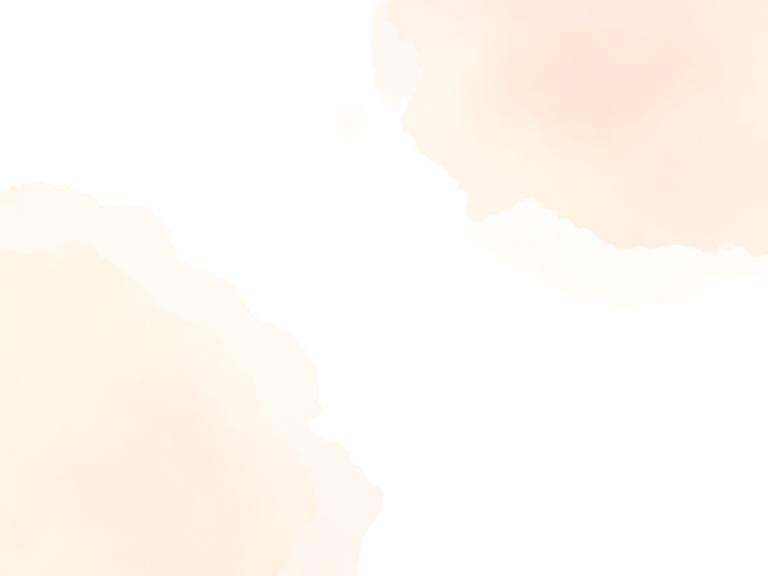
A WebGL 2 fragment shader for this background:

```glsl
#version 300 es
precision highp float;
// Pale peach watercolor washes in two opposite corners of white paper.
uniform vec2 u_resolution;
out vec4 outColor;

float hash(vec2 p) {
  p = fract(p * vec2(0.1731, 0.2317));
  p += dot(p, p.yx + 31.7);
  return fract((p.x + p.y) * p.x * 7.31);
}

float noise(vec2 p) {
  vec2 i = floor(p), f = fract(p);
  f = f * f * (3.0 - 2.0 * f);
  return mix(mix(hash(i), hash(i + vec2(1, 0)), f.x),
             mix(hash(i + vec2(0, 1)), hash(i + vec2(1, 1)), f.x), f.y);
}

float fbm(vec2 p) {
  float sum = 0.0, gain = 0.5;
  for (int i = 0; i < 5; i++) {
    sum += gain * noise(p);
    p = mat2(1.6, 1.2, -1.2, 1.6) * p + 7.3;
    gain *= 0.5;
  }
  return sum;
}

// Approximate signed distance to an ellipse
float ellipse(vec2 p, vec2 center, vec2 radius) {
  return (length((p - center) / radius) - 1.0) * min(radius.x, radius.y);
}

float blend(float a, float b) {
  float h = max(0.02 - abs(a - b), 0.0) / 0.02;
  return min(a, b) - h * h * 0.005;
}

// Soft cloud of pigment
float bloom(vec2 p, vec2 center, vec2 radius) {
  vec2 q = (p - center) / radius;
  return exp(-dot(q, q));
}

// Wash with a border of given softness and a faint line of gathered pigment
vec3 wash(vec3 paper, vec3 pigment, float d, float strength, float soft, float rimAmount) {
  float cover = smoothstep(soft, -soft, d) * strength;
  float rim = exp(-abs(d + 0.002) / 0.003) * cover * rimAmount;
  return mix(paper, pigment, cover) - vec3(0.0, 0.012, 0.022) * rim;
}

void main() {
  vec2 p = gl_FragCoord.xy / u_resolution.y;

  // Ragged displacement for borders, broad one for pigment
  vec2 ragged = vec2(fbm(p * 15.0), fbm(p * 15.0 + 40.0)) - 0.48;
  vec2 fine = vec2(fbm(p * 55.0), fbm(p * 55.0 + 17.0)) - 0.48;
  vec2 e = p + ragged * 0.062 + fine * 0.016;
  vec2 s = p + (vec2(fbm(p * 5.0 + 9.0), fbm(p * 5.0 + 23.0)) - 0.48) * 0.24;
  float mottle = fbm(p * 7.0 + 3.0) - 0.48;
  float lost = smoothstep(0.3, 0.65, fbm(p * 9.0 + 61.0));

  // Lower left borders
  float leftInner = ellipse(e, vec2(0.1, 0.38), vec2(0.185, 0.195));
  leftInner = blend(leftInner, ellipse(e, vec2(0.3, 0.3), vec2(0.15, 0.14)));
  leftInner = blend(leftInner, ellipse(e, vec2(0.26, 0.13), vec2(0.285, 0.17)));
  leftInner = blend(leftInner, ellipse(e, vec2(0.0), vec2(0.5, 0.56)));
  float leftOuter = ellipse(e, vec2(0.07, 0.427), vec2(0.255, 0.245));
  leftOuter = blend(leftOuter, ellipse(e, vec2(0.17, 0.51), vec2(0.16, 0.15)));
  leftOuter = blend(leftOuter, ellipse(e, vec2(0.295, 0.42), vec2(0.135, 0.13)));
  leftOuter = blend(leftOuter, ellipse(e, vec2(0.422, 0.323), vec2(0.125, 0.13)));
  leftOuter = blend(leftOuter, ellipse(e, vec2(0.48, 0.115), vec2(0.175, 0.14)));
  leftOuter = blend(leftOuter, ellipse(e, vec2(0.45, 0.0), vec2(0.18, 0.12)));
  leftOuter = min(leftOuter, leftInner);

  // Upper right borders
  float rightInner = ellipse(e, vec2(0.91, 0.861), vec2(0.165, 0.19));
  rightInner = blend(rightInner, ellipse(e, vec2(0.8, 1.01), vec2(0.135, 0.11)));
  rightInner = blend(rightInner, ellipse(e, vec2(0.8, 0.79), vec2(0.09, 0.075)));
  rightInner = blend(rightInner, ellipse(e, vec2(0.845, 0.705), vec2(0.06, 0.08)));
  rightInner = blend(rightInner, ellipse(e, vec2(1.11, 0.792), vec2(0.208, 0.229)));
  rightInner = blend(rightInner, ellipse(e, vec2(1.285, 0.79), vec2(0.226, 0.226)));
  rightInner = blend(rightInner, ellipse(e, vec2(1.12, 1.0), vec2(0.36, 0.3)));
  float rightOuter = ellipse(e, vec2(0.91, 0.67), vec2(0.1, 0.12));
  rightOuter = blend(rightOuter, ellipse(e, vec2(1.094, 0.627), vec2(0.191, 0.16)));
  rightOuter = blend(rightOuter, ellipse(e, vec2(1.285, 0.653), vec2(0.174, 0.13)));
  float rightSide = ellipse(e, vec2(0.705, 0.948), vec2(0.066, 0.13));
  float splash = ellipse(e, vec2(0.65, 0.775), vec2(0.08, 0.045));

  // Pigment inside the deeper washes
  vec3 cream = vec3(1.0, 0.965, 0.915), peach = vec3(1.0, 0.892, 0.82);
  vec3 pink = vec3(1.0, 0.888, 0.86), pale = vec3(1.0, 0.976, 0.946);
  vec3 leftColor = mix(cream, pale, bloom(s, vec2(0.47, 0.26), vec2(0.12, 0.2)));
  leftColor = mix(leftColor, peach, 0.55 * bloom(s, vec2(0.31, 0.16), vec2(0.2, 0.14)));
  leftColor = mix(leftColor, pink, 0.45 * bloom(s, vec2(0.33, -0.02), vec2(0.25, 0.08)));
  vec3 rightColor = mix(cream, peach, bloom(s, vec2(1.08, 0.88), vec2(0.26, 0.12)));
  rightColor = mix(rightColor, vec3(1.0, 0.925, 0.88), 0.85 * bloom(s, vec2(1.2, 0.68), vec2(0.22, 0.16)));
  rightColor = mix(rightColor, pink, 0.8 * bloom(s, vec2(1.0, 1.04), vec2(0.32, 0.1)));
  rightColor = mix(rightColor, pale, 0.9 * bloom(s, vec2(0.77, 0.82), vec2(0.12, 0.22)));
  vec3 grain = vec3(0.0, 0.03, 0.05) * mottle + vec3(0.0, 0.012, 0.016) * fine.x;

  // Layers from palest to deepest, with some borders lost into the paper
  vec3 leftPale = mix(vec3(1.0, 0.981, 0.95), vec3(1.0, 0.966, 0.942),
                      bloom(s, vec2(0.56, 0.04), vec2(0.15, 0.2)));
  vec3 color = vec3(1.0);
  color = wash(color, vec3(1.0, 0.99, 0.975), splash, 0.8 * lost, 0.012, 0.0);
  color = wash(color, vec3(1.0, 0.972, 0.952), rightSide, 0.5 + 0.5 * lost, 0.006, 0.4);
  color = wash(color, vec3(1.0, 0.99, 0.966), rightOuter, 0.5 + 0.4 * lost, 0.01, 0.0);
  color = wash(color, leftPale + grain * 0.5, leftOuter, 1.0, 0.003, lost);
  color = wash(color, leftColor + grain, leftInner, 1.0, 0.005, 0.7 * lost);
  color = wash(color, rightColor + grain, rightInner, 1.0, 0.004, lost);
  outColor = vec4(clamp(color, 0.0, 1.0), 1.0);
}
```
